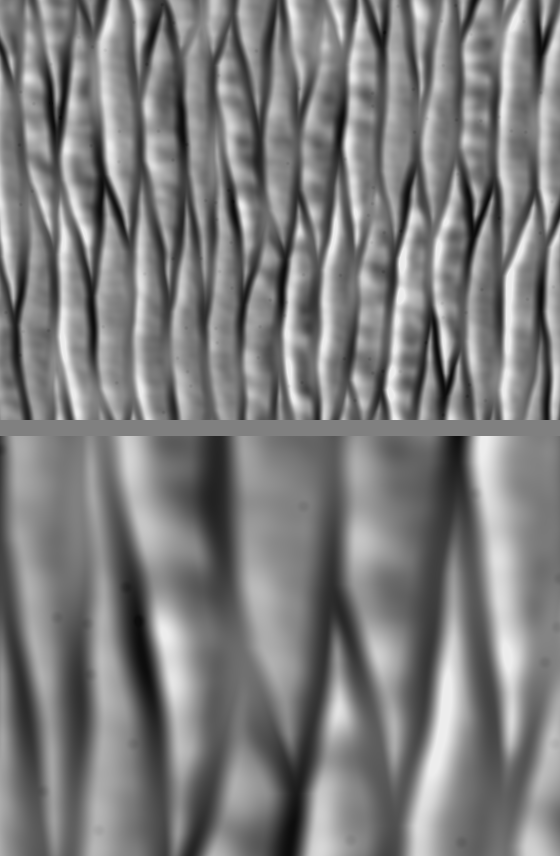
Top: the whole. Bottom: its middle third, enlarged.
Reproduce this texture procedurally as a Shadertoy shader.

```glsl
// Packed upright spindle cells under oblique light: glossy left flanks, dark right rims.
// Each scanline is a 1D power diagram of staggered sites, whose weights fall off
// along y so that every cell tapers to a point. Gradient noise adds mottled relief.

const float COLUMN_PITCH = 0.046;  // spacing of cell columns, canvas heights
const float CELL_PERIOD = 0.96;    // vertical spacing within a column
const float TAPER = 8.5;           // how fast a cell loses width along y
const int REACH = 3;               // columns searched to either side

float hash(vec2 p) {
    vec3 q = fract(p.xyx * vec3(0.1031, 0.1030, 0.0973));
    q += dot(q, q.yzx + 33.33);
    return fract((q.x + q.y) * q.z);
}

vec2 gradientAt(vec2 corner) {
    float angle = 6.2832 * hash(corner + 71.0);
    return vec2(cos(angle), sin(angle));
}

float gradientNoise(vec2 p) {
    vec2 i = floor(p), f = fract(p);
    vec2 s = f * f * f * (f * (f * 6.0 - 15.0) + 10.0);
    vec2 e = vec2(1.0, 0.0);
    float low = mix(dot(gradientAt(i), f),
                    dot(gradientAt(i + e.xy), f - e.xy), s.x);
    float high = mix(dot(gradientAt(i + e.yx), f - e.yx),
                     dot(gradientAt(i + e.xx), f - e.xx), s.x);
    return mix(low, high, s.y);
}

// Directional difference of noise, like a bumpy surface lit from one side
float relief(vec2 p, vec2 lightStep) {
    return gradientNoise(p + lightStep) - gradientNoise(p);
}

float columnPhase(float column) {
    return 0.5 * mod(column, 2.0) + 0.30 * (hash(vec2(column, 5.0)) - 0.5);
}

float nearestRow(float column, float y) {
    return floor(y - columnPhase(column) + 0.5);
}

// Centre (x) and weight (y) of a cell on the scanline y
vec2 cellSite(vec2 id, float y) {
    float centre = id.x + 0.36 * (hash(id + 11.0) - 0.5);
    float middle = id.y + columnPhase(id.x) + 0.18 * (hash(id + 23.0) - 0.5);
    float t = y - middle;
    float weight = 0.4 * (hash(id + 37.0) - 0.5)
                 - TAPER * t * t * mix(0.85, 1.2, hash(id + 41.0));
    return vec2(centre, weight);
}

// Id of the cell that owns point p
vec2 findCell(vec2 p) {
    float best = -1e5;
    vec2 owner = vec2(0.0);
    for (int i = -REACH; i <= REACH; i++) {
        float column = floor(p.x + 0.5) + float(i);
        for (int j = -1; j <= 1; j++) {
            vec2 id = vec2(column, nearestRow(column, p.y) + float(j));
            vec2 site = cellSite(id, p.y);
            float power = site.y - (p.x - site.x) * (p.x - site.x);
            if (power > best) { best = power; owner = id; }
        }
    }
    return owner;
}

// Left and right borders of the owning cell on this scanline
vec2 cellBorders(vec2 p, vec2 owner) {
    vec2 own = cellSite(owner, p.y);
    vec2 borders = p.x + vec2(-3.0, 3.0);
    for (int i = -REACH; i <= REACH; i++) {
        float column = floor(p.x + 0.5) + float(i);
        for (int j = -1; j <= 1; j++) {
            vec2 id = vec2(column, nearestRow(column, p.y) + float(j));
            vec2 site = cellSite(id, p.y);
            float gap = site.x - own.x;
            if (abs(gap) < 1e-4) continue;
            float x = 0.5 * (own.x + site.x) + 0.5 * (own.y - site.y) / gap;
            if (gap > 0.0) borders.y = min(borders.y, x);
            else borders.x = max(borders.x, x);
        }
    }
    return borders;
}

// Gently fanned and wavering coordinates, in columns and periods
vec2 tissueSpace(vec2 uv, float aspect) {
    float x = (uv.x - 0.5 * aspect) / (1.0 + 0.14 * (uv.y - 0.5));
    x += 0.020 * gradientNoise(uv * vec2(3.0, 3.5) + 4.0);
    x += 0.006 * gradientNoise(uv * vec2(9.0, 12.0) + 19.0);
    return vec2(x / COLUMN_PITCH + 40.0, uv.y / CELL_PERIOD + 7.3);
}

// Brightness inside a cell, from the distances to its left and right borders
float bodyTone(float left, float right, vec2 id, vec2 uv) {
    float width = left + right;
    float gloss = mix(0.10, 0.36, hash(id + 53.0)) * smoothstep(0.1, 1.1, width);
    gloss *= 1.0 + 0.7 * gradientNoise(uv * vec2(8.0, 9.0));
    float ridge = (left - 0.30 * min(width, 1.5)) / 0.38;
    float tone = mix(0.60, 0.43, left / max(width, 0.01));
    tone += 0.10 * (hash(id + 61.0) - 0.5) + gloss * exp(-ridge * ridge);
    float mottle = mix(0.05, 0.30, pow(hash(id + 67.0), 2.5));
    tone += mottle * relief(uv * vec2(15.0, 20.0) + id, vec2(0.45, 0.40));
    tone += 0.12 * gradientNoise(uv * vec2(11.0, 10.0) + 53.0);
    return tone + 0.04 * relief(uv * vec2(34.0, 38.0), vec2(0.4, 0.3));
}

void mainImage(out vec4 fragColor, in vec2 fragCoord) {
    vec2 uv = fragCoord / iResolution.y;
    vec2 p = tissueSpace(uv, iResolution.x / iResolution.y);
    vec2 id = findCell(p);
    vec2 borders = cellBorders(p, id);
    float left = max(p.x - borders.x, 0.0), right = max(borders.y - p.x, 0.0);

    // Soft rims: narrow on the lit side, wide on the shaded side
    float rimScale = clamp((left + right) / 0.9, 0.65, 1.0);
    float cover = smoothstep(0.0, 0.42 * rimScale, left)
                * smoothstep(0.0, 0.54 * rimScale, right);
    float rimTone = 0.27 + 0.55 * gradientNoise(uv * vec2(11.0, 5.0) + 31.0);
    float tone = mix(clamp(rimTone, 0.05, 0.54), bodyTone(left, right, id, uv), cover);

    // Sparse faint specks
    vec2 speckId = floor(uv * 30.0);
    vec2 speckAt = 0.3 + 0.4 * vec2(hash(speckId), hash(speckId + 9.0));
    float speck = 1.0 - smoothstep(0.03, 0.20, length(fract(uv * 30.0) - speckAt));
    tone -= 0.05 * speck * step(0.92, hash(speckId + 83.0));

    fragColor = vec4(vec3(clamp(tone, 0.05, 0.93)), 1.0);
}
```
